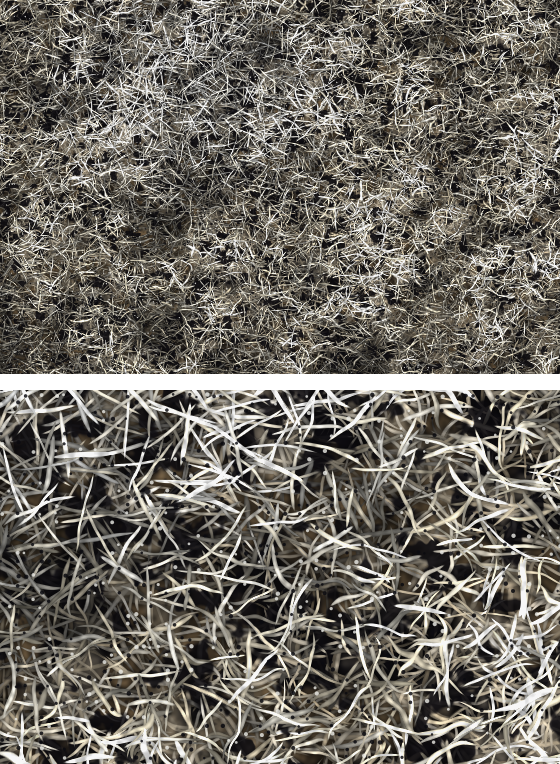
Top: the whole. Bottom: its middle third, enlarged.
Give the GLSL for this texture, as a WebGL 2 fragment shader.

```glsl
#version 300 es
precision highp float;

uniform vec2 u_resolution;
out vec4 fragColor;

// Integer hash: three values in 0..1 for a cell and a seed
vec3 hash3(ivec2 cell, int seed) {
    uvec3 v = uvec3(ivec3(cell, seed) + 4096) * 1664525u + 1013904223u;
    v.x += v.y * v.z; v.y += v.z * v.x; v.z += v.x * v.y;
    v ^= v >> 16u;
    v.x += v.y * v.z; v.y += v.z * v.x; v.z += v.x * v.y;
    return vec3(v >> 8u) / 16777216.0;
}

float noise(vec2 p, int seed) {
    ivec2 i = ivec2(floor(p));
    vec2 f = fract(p);
    f = f * f * (3.0 - 2.0 * f);
    float low = mix(hash3(i, seed).x, hash3(i + ivec2(1, 0), seed).x, f.x);
    float high = mix(hash3(i + ivec2(0, 1), seed).x, hash3(i + ivec2(1, 1), seed).x, f.x);
    return mix(low, high, f.y);
}

float fbm(vec2 p, int seed) {
    return 0.55 * noise(p, seed) + 0.3 * noise(p * 2.1 + 7.3, seed + 1)
         + 0.15 * noise(p * 4.3 + 3.1, seed + 2);
}

// One layer of crossing fibres: tone, warmth, coverage, shadow
vec4 fibreLayer(vec2 p, int layer, float pixel, float straight) {
    float size = 0.041;
    vec2 grid = p / size + hash3(ivec2(layer), 77).xy * 9.0;
    ivec2 home = ivec2(floor(grid));
    vec4 best = vec4(0.0);
    float shadow = 0.0;
    for (int j = -1; j <= 1; j++)
    for (int i = -1; i <= 1; i++) {
        ivec2 cell = home + ivec2(i, j);
        vec2 offset = (grid - vec2(cell) - hash3(cell, layer * 8).xy) * size;
        for (int k = 1; k <= 2; k++) {
            vec3 shape = hash3(cell, layer * 8 + k);
            vec3 look = hash3(cell, layer * 8 + k + 3);
            float angle = 3.14159 * shape.x;
            angle -= 0.15 * sin(2.0 * angle);
            vec2 axis = vec2(cos(angle), sin(angle));
            float along = dot(offset, axis);
            float reach = size * mix(0.45, 0.97, max(shape.y, straight * 0.7));
            float bend = (shape.z - 0.5) * 18.0 * (1.0 - 0.7 * straight);
            float across = dot(offset, vec2(-axis.y, axis.x)) - bend * along * along;
            // Arc slope keeps the width even along the curve
            float dist = abs(across) / sqrt(1.0 + 4.0 * bend * bend * along * along);
            float taper = 1.0 - smoothstep(0.45, 1.0, abs(along) / reach);
            float width = mix(0.0011, 0.0024, look.x * look.x) * sqrt(taper);
            float cover = clamp((width - dist) / pixel + 0.5, 0.0, 1.0) * smoothstep(0.0, 0.3, taper);
            float tone = mix(0.5, 1.4, look.y) * (0.75 + 0.25 * taper);
            tone *= 1.0 - 0.3 * smoothstep(0.0, 0.0025, dist);
            shadow = max(shadow, taper * exp(-dist * dist / 0.000014));
            if (cover * tone > best.x * best.z) best = vec4(tone, look.z, cover, 0.0);
        }
    }
    best.w = shadow;
    return best;
}

void main() {
    vec2 p = gl_FragCoord.xy / u_resolution.y;
    float pixel = 1.0 / u_resolution.y;

    // Broad regions: cool straight straw, brown hollows, dark lower edge
    float cool = 1.0 - smoothstep(0.1, 0.5, length((p - vec2(0.52, 0.78)) * vec2(0.9, 1.1)));
    float hollow = smoothstep(0.46, 0.72, fbm(p * vec2(7.0, 11.0), 20));
    float corner = 1.0 - smoothstep(0.0, 0.35, length(p * vec2(0.8, 1.0)));
    float gloom = max(0.35 * hollow, 0.4 * corner) + 0.12 * (1.0 - smoothstep(0.0, 0.2, p.y));
    float gain = (1.0 - gloom) * mix(0.84, 1.38, smoothstep(0.3, 0.7, fbm(p * 10.0, 25)));

    vec3 brown = vec3(0.56, 0.46, 0.33) * fbm(p * 32.0, 30);
    vec3 color = mix(vec3(0.05, 0.045, 0.055), brown, smoothstep(0.35, 0.6, fbm(p * 16.0, 40)));

    // Fibres from the deep mat to the surface, slightly kinked
    vec2 kink = vec2(noise(p * 55.0, 50), noise(p * 55.0, 51)) - 0.5;
    vec2 q = p + 0.007 * kink * (1.0 - 0.7 * cool);
    float clump = smoothstep(0.55, 0.66, fbm(p * 46.0, 60));
    float film = smoothstep(0.45, 0.7, fbm(p * 28.0, 65));
    for (int layer = 0; layer < 9; layer++) {
        float depth = float(layer + 1) / 9.0;
        vec4 fibre = fibreLayer(q, layer, pixel, cool);
        vec3 warm = mix(vec3(1.0, 0.86, 0.66), vec3(1.0, 0.96, 0.84), depth);
        vec3 tint = mix(warm, vec3(0.96, 0.97, 0.98), clamp(fibre.y * 0.6 + 0.35 * cool, 0.0, 1.0));
        float light = fibre.x * mix(0.33, 0.98, depth) * gain;
        color *= 1.0 - 0.27 * fibre.w;
        color = mix(color, min(tint * light, vec3(0.97)), fibre.z);
        // Pale webbing and black crumbs lodged under the upper fibres
        if (layer == 5) {
            color = mix(color, vec3(0.56, 0.52, 0.45) * gain, 0.5 * film);
            color = mix(color, vec3(0.045, 0.04, 0.055), 0.88 * clump);
        }
    }

    // Rough grain on every surface
    color *= 0.76 + 0.5 * noise(p * 190.0, 68);

    // Pale glints and dark beads
    vec2 grains = p / 0.007;
    vec3 grain = hash3(ivec2(floor(grains)), 70);
    float radius = mix(0.15, 0.28, grain.y);
    float gap = length(fract(grains) - mix(vec2(0.3), vec2(0.7), grain.yz)) - radius;
    float disc = clamp(0.5 - gap * 0.007 / pixel, 0.0, 1.0);
    color = mix(color, vec3(0.92, 0.92, 0.9), 0.8 * disc * step(0.93, grain.x));
    color = mix(color, vec3(0.04, 0.04, 0.06), 0.85 * disc * step(grain.x, 0.12 + 0.25 * corner));

    fragColor = vec4(min(color, vec3(0.97)), 1.0);
}
```
